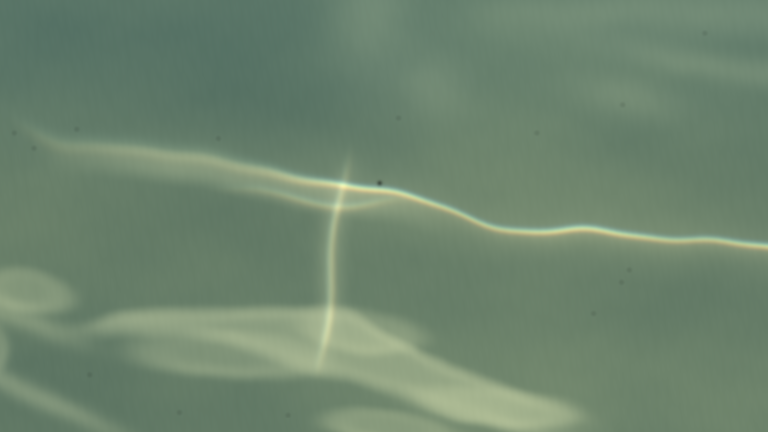
A Shadertoy shader for this texture:

```glsl
const vec3 DEEP = vec3(0.345, 0.442, 0.378);
const vec3 SHALLOW = vec3(0.452, 0.535, 0.432);
const vec3 COOL_TINT = vec3(-0.018, -0.004, 0.014);
const vec3 SOFT_LIGHT = vec3(0.275, 0.240, 0.180);
const vec3 HOT_LIGHT = vec3(0.40, 0.345, 0.24);
const float DISPERSION = 0.0032;
const float CREST_WIDTH = 0.0078;
const float GRAIN = 0.009;
const float SPECK_SHARE = 0.03;

// Lens-shaped pools of light: centre, radii
const int POOL_COUNT = 6;
const vec4 POOLS[POOL_COUNT] = vec4[POOL_COUNT](
    vec4(0.06, 0.32, 0.11, 0.050), vec4(-0.04, 0.19, 0.06, 0.060),
    vec4(0.53, 0.175, 0.23, 0.056), vec4(0.90, 0.005, 0.16, 0.038),
    vec4(0.84, 0.235, 0.14, 0.055), vec4(1.15, 0.06, 0.20, 0.045));

float bump(float x, float centre, float width) {
    float d = (x - centre) / width;
    return exp(-d * d);
}

vec2 hash2(vec2 p) {
    vec3 q = fract(p.xyx * vec3(0.1031, 0.1030, 0.0973));
    q += dot(q, q.yzx + 33.33);
    return fract((q.xx + q.yz) * q.zy);
}

// Distance to the nearest scattered point, and its random id
vec2 cellular(vec2 p) {
    vec2 cell = floor(p), best = vec2(9.0, 0.0);
    for (int j = -1; j <= 1; j++)
    for (int i = -1; i <= 1; i++) {
        vec2 c = cell + vec2(i, j);
        vec2 h = hash2(c);
        float d = length(c + h - p);
        if (d < best.x) best = vec2(d, fract(h.x * 17.3 + h.y * 5.7));
    }
    return best;
}

// Layered, rotated sines
float swell(vec2 p) {
    float sum = 0.0, amp = 0.5;
    for (int i = 0; i < 5; i++) {
        p = mat2(0.8, -0.6, 0.6, 0.8) * p + 1.7;
        sum += amp * sin(p.x + 0.8 * sin(p.y)) * cos(0.7 * p.y);
        p *= 1.7;
        amp *= 0.6;
    }
    return sum;
}

float crestHeight(float x) {
    return 0.7055 - 0.155 * x + 0.035 * exp(-x * 16.0)
        - 0.018 * bump(x, 0.15, 0.07) + 0.007 * bump(x, 0.46, 0.10)
        - 0.011 * bump(x, 0.75, 0.14) - 0.055 * bump(x, 1.18, 0.17)
        - 0.021 * bump(x, 1.50, 0.12) + 0.0015 * sin(x * 43.0);
}

// Bright line split into colours, crisp above and trailing off below
vec3 caustic(float d, float width, float tail) {
    vec3 s = d + DISPERSION * vec3(1.0, 0.1, -0.8);
    vec3 core = exp(-s * s / (width * width));
    vec3 trail = exp(min(s, 0.0) / tail) * (1.0 - smoothstep(-width, width, s));
    return 0.68 * core + 0.38 * trail;
}

// Blurred pools, brightest along their lower rims
float pools(vec2 p) {
    float light = 0.0;
    for (int i = 0; i < POOL_COUNT; i++) {
        vec2 q = p - POOLS[i].xy;
        q.y += 0.08 * q.x;
        q /= POOLS[i].zw;
        float r = length(q);
        float rim = bump(r, 0.80, 0.27) * (0.6 - 0.4 * smoothstep(-0.8, 0.8, q.y));
        light += 0.30 * (1.0 - smoothstep(0.45, 1.3, r)) + 0.42 * rim;
    }
    return light;
}

// Wide folded band in the lower half
float sheet(vec2 p) {
    float top = 0.287 - 0.1 * smoothstep(0.80, 1.0, p.x) - 0.34 * max(p.x - 0.95, 0.0)
        - 0.035 * bump(p.x, 0.15, 0.1);
    float low = 0.235 - 0.11 * smoothstep(0.4, 0.8, p.x) - 0.3 * max(p.x - 0.8, 0.0);
    float fill = smoothstep(low - 0.028, low + 0.022, p.y) * (1.0 - smoothstep(top - 0.026, top + 0.014, p.y));
    float rims = bump(p.y, top - 0.016, 0.018) + 0.8 * bump(p.y, low + 0.005, 0.022);
    return (0.48 * fill + 0.25 * rims) * smoothstep(0.12, 0.32, p.x) * (1.0 - smoothstep(1.1, 1.45, p.x));
}

void mainImage(out vec4 fragColor, in vec2 fragCoord) {
    vec2 p = fragCoord / iResolution.y;
    vec2 warped = p + 0.02 * vec2(swell(p * 7.0), 0.8 * swell(p * 6.0 + 4.0));

    // Water body
    float depth = 0.47 + 0.48 * swell(p * vec2(2.6, 5.0) + 2.0) + 0.12 * swell(p * vec2(6.0, 13.0));
    depth += 0.22 * bump(p.x, 1.15, 0.35) - 0.15 * smoothstep(0.6, 0.0, p.x);
    vec3 color = mix(DEEP, SHALLOW, clamp(depth, 0.0, 1.0));
    color += COOL_TINT * smoothstep(0.45, 1.0, p.y);

    // Diffuse light and faint folds
    float light = 0.22 * bump(p.x, 0.86, 0.09) * smoothstep(0.65, 1.0, p.y);
    light += 0.20 * bump(length(warped - vec2(1.0, 0.80)), 0.0, 0.08);
    float fold = 0.88 - 0.14 * (p.x - 1.4) + 0.10 * pow(p.x - 1.6, 2.0);
    light += 0.18 * bump(warped.y, fold, 0.035) * smoothstep(1.2, 1.6, p.x);
    light += 0.18 * bump(warped.y, 0.97, 0.06) * smoothstep(0.9, 1.4, p.x);
    light += 0.17 * bump(warped.y, 0.77 - 0.2 * (p.x - 1.45), 0.045) * bump(p.x, 1.46, 0.13);
    light += 0.45 * bump(warped.y, 0.12 - 0.45 * p.x, 0.026) * (1.0 - smoothstep(0.1, 0.4, p.x));
    light += 0.35 * bump(warped.y, 0.27 - 0.3 * p.x, 0.026) * (1.0 - smoothstep(0.08, 0.28, p.x));
    light += pools(warped) + sheet(warped);

    // Main crest, with a second fold beneath it
    float d = p.y - crestHeight(p.x);
    float focus = smoothstep(0.40, 0.85, p.x);
    float power = mix(0.27, 0.92, focus) * smoothstep(0.0, 0.14, p.x) * (0.88 + 0.12 * cos(12.6 * (p.x - 0.85)));
    vec3 hot = power * caustic(d, mix(0.021, CREST_WIDTH, focus), 0.020);
    light += 0.22 * power * exp(-abs(d) / 0.05);
    float second = p.y - (0.523 + 0.042 * smoothstep(0.79, 0.57, p.x) + 0.018 * smoothstep(0.8, 0.93, p.x));
    float span = smoothstep(0.45, 0.76, p.x) * (1.0 - smoothstep(0.78, 1.0, p.x));
    hot += 0.34 * span * caustic(second, 0.010, 0.014);
    light += 0.34 * smoothstep(-0.085, -0.035, d) * (1.0 - smoothstep(-0.015, 0.012, d))
        * smoothstep(0.05, 0.4, p.x) * (1.0 - smoothstep(0.8, 1.08, p.x));

    // Upright crossing line
    float across = p.x - (0.722 + 0.12 * p.y + 0.008 * cos(17.0 * (p.y - 0.27)));
    float reach = smoothstep(0.10, 0.26, p.y) * (1.0 - smoothstep(0.50, 0.68, p.y));
    vec3 spread = across + 0.5 * DISPERSION * vec3(-1.0, 0.0, 1.0);
    hot += 0.36 * reach * exp(-spread * spread / 0.0001);
    light += 0.30 * reach * bump(across, 0.0, 0.028);

    color += SOFT_LIGHT * 1.25 * (1.0 - exp(-1.1 * light)) + HOT_LIGHT * hot;

    // Fine streaks and dark specks
    float streak = cellular(vec2(p.x + 0.15 * p.y, p.y) * vec2(75.0, 18.0)).x;
    color += GRAIN * (0.45 - streak);
    vec2 speck = cellular(p * 18.0);
    float dark = step(1.0 - SPECK_SHARE, speck.y) * (1.0 - smoothstep(0.02, 0.18, speck.x));
    dark = 0.16 * dark + 0.75 * bump(length(p - vec2(0.879, 0.576)), 0.0, 0.006);
    color *= 1.0 - 0.55 * dark;

    fragColor = vec4(clamp(color, 0.0, 1.0), 1.0);
}
```
